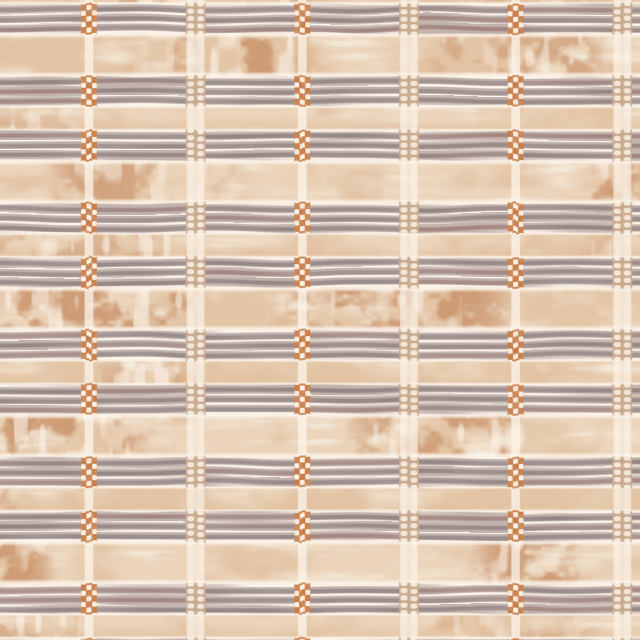
Write a three.js fragment shader that draws this texture.

```glsl
varying vec2 vUv;

const float ROW = 0.1983;         // one wide slat, one narrow slat, two reed bands
const float WIDE_Y = 0.121;       // centre of the lowest full wide slat
const float BAND_Y = 0.0566;      // reed band centre, from the wide slat centre
const float BAND_HALF = 0.0225;
const float REEDS = 3.0;
const float COLUMN = 0.33333;     // one orange and one pale stitch column
const float ORANGE_X = 0.139;
const float ORANGE_HALF = 0.0125;
const float PALE_HALF = 0.0155;
const float KNOT = 0.0088;        // size of one stitch crossing
const float SOFT = 0.0016;
const float PI = 3.14159;

const vec3 CREAM = vec3(0.96, 0.92, 0.86);
const vec3 WHITE = vec3(0.99, 0.96, 0.92);
const vec3 SAND = vec3(0.92, 0.83, 0.73);
const vec3 TAN = vec3(0.88, 0.75, 0.62);
const vec3 STAIN = vec3(0.79, 0.58, 0.42);
const vec3 REED_MID = vec3(0.76, 0.70, 0.68);
const vec3 REED_DARK = vec3(0.56, 0.51, 0.51);
const vec3 REED_RED = vec3(0.66, 0.51, 0.47);
const vec3 ORANGE = vec3(0.78, 0.48, 0.27);
const vec3 BEIGE = vec3(0.79, 0.67, 0.56);

float hash(vec2 p) {
  vec3 q = fract(vec3(p.xyx) * 0.1031);
  q += dot(q, q.yzx + 33.33);
  return fract((q.x + q.y) * q.z);
}

float noise(vec2 p) {
  vec2 i = floor(p), f = fract(p);
  f = f * f * (3.0 - 2.0 * f);
  return mix(mix(hash(i), hash(i + vec2(1.0, 0.0)), f.x),
             mix(hash(i + vec2(0.0, 1.0)), hash(i + vec2(1.0)), f.x), f.y);
}

float fbm(vec2 p) {
  return 0.55 * noise(p) + 0.3 * noise(p * 2.1 + 7.0) + 0.15 * noise(p * 4.3 + 19.0);
}

// Soft strip around zero
float strip(float d, float halfWidth) {
  return 1.0 - smoothstep(halfWidth - SOFT, halfWidth + SOFT, abs(d));
}

// Bamboo slat; v runs from -1 to 1 across it
vec3 slat(vec2 p, float v, float id, float wide) {
  vec2 q = p + vec2(id * 3.7 + 20.0, id * 5.3 + 40.0);
  float grain = fbm(q * vec2(7.0, 90.0));
  float cloud = fbm(q * vec2(13.0, 25.0));
  vec3 c = mix(CREAM, SAND, smoothstep(0.15, 0.5, grain * 0.5 + cloud * 0.5));
  c = mix(c, TAN, 0.75 * smoothstep(0.4, 0.75, cloud + 0.2 * (hash(vec2(id, 8.0)) - 0.5)));
  c = mix(c, TAN, (1.0 - wide) * 0.5 * smoothstep(0.3, -0.6, v));

  // Stained patches with short cross marks
  float patchMask = smoothstep(0.52, 0.8, noise(vec2(q.x * 6.0, id * 9.1 + 30.0)));
  float blotch = smoothstep(0.38, 0.68, fbm(q * vec2(26.0, 34.0)));
  float marks = smoothstep(0.58, 0.85, noise(q * vec2(75.0, 26.0)));
  c = mix(c, STAIN, patchMask * blotch * mix(0.5, 0.85, wide));
  c = mix(c, WHITE, patchMask * marks * 0.6);

  c = mix(c, WHITE, 0.85 * smoothstep(0.72, 0.94, abs(v)));
  return c;
}

// Bundle of thin reeds; t runs from -1 to 1 across it
vec3 reeds(float x, float t, float id, float segment) {
  float wander = noise(vec2(x * 9.0 + id * 4.0 + 20.0, id * 7.0 + 50.0)) - 0.5;
  float s = (t * 0.5 + 0.5) * REEDS + wander * 0.35;
  float reed = clamp(floor(s), 0.0, REEDS - 1.0);
  float f = s - reed - 0.5;
  vec2 seed = vec2(segment + 10.0, id * 5.0 + reed + 60.0);
  float tone = hash(seed);
  float fade = noise(vec2(x * 11.0 + tone * 30.0, id * 3.0 + reed * 17.0 + 40.0));
  vec3 gap = mix(REED_MID, WHITE, smoothstep(0.2, 0.75, fade * 0.6 + tone * 0.5));
  vec3 core = mix(REED_DARK, REED_RED, 0.7 * smoothstep(0.6, 0.95, hash(seed + 31.0)));
  core = mix(core, REED_MID, 0.4 * fade);
  vec3 c = mix(gap, REED_MID, 1.0 - smoothstep(0.28, 0.46, abs(f)));
  float line = 1.0 - smoothstep(0.1, 0.34, abs(f + 0.06 + 0.12 * (tone - 0.5)));
  return mix(c, core, line * 0.95);
}

void main() {
  vec2 p = vUv;

  // Rows: wide slat at whole numbers, narrow slat at halves
  float r = (p.y - WIDE_Y) / ROW;
  float cell = floor(r + 0.5);
  float dy = (r - cell) * ROW;
  float side = dy < 0.0 ? -1.0 : 1.0;
  float bandDy = dy - side * BAND_Y;
  float bandId = cell * 2.0 + step(0.0, dy);
  float wide = 1.0 - step(BAND_Y, abs(dy));
  float slatDy = mix((fract(r) - 0.5) * ROW, dy, wide);
  float slatHalf = mix(ROW * 0.5 - BAND_Y, BAND_Y, wide) - BAND_HALF;
  float slatId = mix(floor(r) * 2.0 + 1.0, cell * 2.0, wide);

  // Columns: signed distance to the nearest stitch of each kind
  float k = (p.x - ORANGE_X) / COLUMN;
  float orangeDx = (fract(k + 0.5) - 0.5) * COLUMN;
  float paleDx = (fract(k) - 0.5) * COLUMN;
  float segment = floor(k * 2.0);

  float wobble = 0.003 * (noise(vec2(p.x * 14.0 + 9.0, bandId * 6.0 + 50.0)) - 0.5);
  float inBand = strip(bandDy + wobble, BAND_HALF);
  vec3 color = slat(p, slatDy / slatHalf, slatId, wide);

  // Threads lying over the slats
  float strands = 0.65 + 0.35 * abs(sin(PI * paleDx / PALE_HALF));
  color = mix(color, WHITE, 0.75 * strip(orangeDx, 0.0068));
  color = mix(color, mix(SAND, WHITE, strands), 0.7 * strip(paleDx, PALE_HALF * 0.9));
  color = mix(color, reeds(p.x, bandDy / BAND_HALF, bandId, segment), inBand);

  // Crossed stitches binding each reed band
  float shift = 0.003 * (hash(vec2(segment + 20.0, bandId + 70.0)) - 0.5);
  float v = bandDy + shift;
  float knotRows = strip(v, BAND_HALF + 0.002);
  float cross = cos(PI * orangeDx / KNOT) * cos(PI * v / KNOT);
  vec3 orangeKnot = mix(ORANGE, WHITE, smoothstep(-0.2, 0.5, cross));
  orangeKnot = mix(orangeKnot, TAN, 0.3 * noise(p * 160.0));
  float beads = abs(sin(PI * paleDx / PALE_HALF) * cos(PI * v / (KNOT * 1.3)));
  vec3 paleKnot = mix(BEIGE, CREAM, smoothstep(0.15, 0.75, beads));
  color = mix(color, orangeKnot, knotRows * strip(orangeDx, ORANGE_HALF));
  color = mix(color, paleKnot, 0.95 * knotRows * strip(paleDx, PALE_HALF));

  gl_FragColor = vec4(color, 1.0);
}
```
